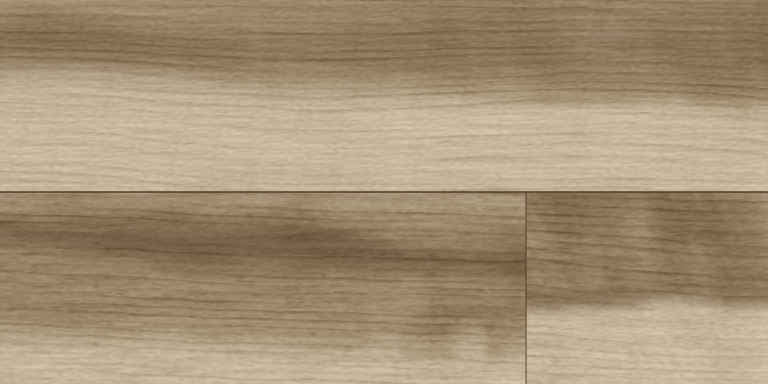
Write a WebGL 1 fragment shader that draws this texture.

```glsl
precision highp float;
// Wood floor: two rows of sapwood-to-heartwood planks with fine grain and dark joints.
uniform vec2 u_resolution;

#define ROWS 2.0
#define BUTT_X 1.37
#define JOINT_WIDTH 0.0034
#define RING_COUNT 40.0
#define RING_DEPTH 0.17
#define FIBRE_DEPTH 0.15
#define PORE_DEPTH 0.15
#define FIGURE_DEPTH 0.34
#define HEART_COLOR vec3(0.42, 0.32, 0.205)
#define SAP_COLOR vec3(0.805, 0.748, 0.64)
#define STREAK_COLOR vec3(0.43, 0.36, 0.29)
#define JOINT_COLOR vec3(0.31, 0.23, 0.15)

float hash(vec2 p) {
  return fract(sin(dot(p, vec2(127.1, 311.7))) * 43758.5453);
}

float noise(vec2 p) {
  vec2 i = floor(p), f = fract(p);
  f = f * f * (3.0 - 2.0 * f);
  return mix(mix(hash(i), hash(i + vec2(1.0, 0.0)), f.x),
             mix(hash(i + vec2(0.0, 1.0)), hash(i + vec2(1.0, 1.0)), f.x), f.y);
}

float fbm(vec2 p) {
  float sum = 0.0, amp = 0.533;
  for (int i = 0; i < 4; i++) {
    sum += amp * noise(p);
    p = p * 2.03 + 7.3;
    amp *= 0.5;
  }
  return sum;
}

float bell(float x, float width) {
  return exp(-x * x / (width * width));
}

// Thin broken growth lines, each fading in slowly and ending sharply
float growthRings(vec2 p) {
  float wobble = 0.07 * noise(p * vec2(1.3, 3.0)) + 0.007 * noise(p * vec2(11.0, 13.0));
  float phase = (p.y + wobble + 0.015 * p.x) * RING_COUNT;
  phase += 0.8 * noise(vec2(p.x * 0.7, p.y * 22.0));
  float ring = fract(phase);
  float line = smoothstep(0.45, 0.86, ring) * (1.0 - smoothstep(0.86, 1.0, ring));
  float strength = smoothstep(0.2, 0.8, noise(vec2(p.x * 2.2, floor(phase) * 3.7)));
  return line * (0.25 + 0.75 * strength);
}

void main() {
  vec2 p = gl_FragCoord.xy / u_resolution.y;
  float pixel = 1.0 / u_resolution.y;

  // Plank layout: a split lower row and a full-length upper row
  float row = floor(p.y * ROWS);
  float t = fract(p.y * ROWS);
  float upper = step(0.5, row);
  float right = (1.0 - upper) * step(BUTT_X, p.x);
  float left = 1.0 - upper - right;
  vec2 q = p + vec2(17.3, 9.1) * (right + 2.0 * upper);

  // Heartwood boundary: height, softness and slope differ per plank
  float edge = left * 0.22 + right * 0.42 + upper * (0.62 - 0.085 * p.x);
  float soft = left * 0.21 + right * 0.08 + upper * 0.12;
  float drift = 0.22 * (fbm(q * vec2(1.6, 5.0)) - 0.5);
  float height = t + drift;
  float heart = smoothstep(edge - soft, edge + soft, height);
  float tone = mix(0.95, 0.46, heart);
  tone += 0.14 * smoothstep(0.82, 1.0, height) * (left + upper * (1.0 - 0.5 * p.x));

  // Long mineral streaks and soft lengthwise bands
  float center = left * (0.74 - 0.05 * p.x) + right * 0.45 + upper * 0.76;
  float width = left * 0.085 + right * 0.055 + upper * 0.16;
  float streak = bell(height - center, width) * (0.45 + 0.75 * noise(q * vec2(2.4, 9.0)));
  streak *= left + 0.6 * right + 0.35 * upper;
  tone -= 0.3 * streak;
  tone += 0.26 * (fbm(q * vec2(1.5, 17.0)) - 0.5) * (0.45 + 0.55 * heart);

  // Crosswise figure, strongest in heartwood and towards the right
  float figure = fbm(vec2(q.x * 7.0 + q.y * 1.2, q.y * 3.5)) - 0.5;
  float spread = mix(0.25, 1.0, heart) * mix(0.4, 1.0, smoothstep(0.5, 1.7, p.x));
  tone -= FIGURE_DEPTH * figure * spread * (1.0 + 0.7 * right);
  float stain = bell(p.x - 1.2, 0.16) * bell(t - 0.28, 0.22) * left;
  tone -= 0.22 * stain * smoothstep(0.25, 0.7, noise(q * vec2(13.0, 9.0)));

  // Rings, stretched fibres and short slanted pores
  tone -= RING_DEPTH * growthRings(q) * mix(0.85, 1.1, heart);
  tone += FIBRE_DEPTH * (noise(q * vec2(9.0, 135.0)) - 0.5);
  float pores = noise(vec2(q.x * 75.0 + q.y * 60.0, q.y * 190.0 - q.x * 22.0));
  tone += PORE_DEPTH * (pores - 0.5);
  tone -= 0.09 * smoothstep(0.74, 0.95, noise(q * vec2(32.0, 150.0)));

  vec3 color = mix(HEART_COLOR, SAP_COLOR, clamp(tone, -0.15, 1.08));
  color = mix(color, STREAK_COLOR, 0.3 * clamp(streak, 0.0, 1.0));

  // Joints between the rows and at the butt end
  float rowGap = abs(p.y - 1.0 / ROWS) - 0.5 * JOINT_WIDTH;
  float buttGap = abs(p.x - BUTT_X) - 0.35 * JOINT_WIDTH;
  float rowJoint = 1.0 - smoothstep(-0.5 * pixel, pixel, rowGap);
  float buttJoint = (1.0 - smoothstep(-0.5 * pixel, pixel, buttGap)) * (1.0 - upper);
  color = mix(color, JOINT_COLOR, max(0.85 * rowJoint, 0.65 * buttJoint));

  gl_FragColor = vec4(color, 1.0);
}
```
